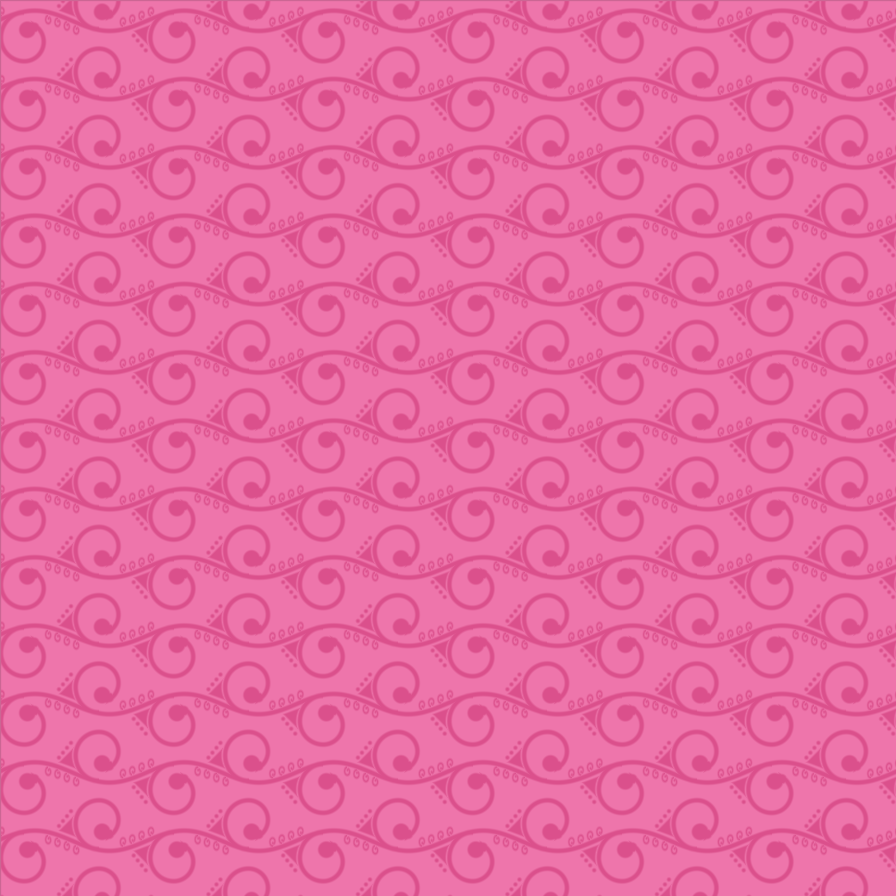
Give the GLSL for this pattern, as a WebGL 2 fragment shader.

```glsl
#version 300 es
precision highp float;
uniform vec2 u_resolution;
out vec4 outColor;

#define UNITS 1152.0
#define ORIGIN vec2(511.7, 686.0)
#define PERIOD 192.2
#define ROW_STEP 87.85
#define WAVE_HEIGHT 13.0
#define WAVE_TROUGH 13.5
#define HALF_LINE 2.85
#define EDGE_SOFTNESS 1.7
#define GROUND vec3(0.932, 0.46, 0.67)
#define INK vec3(0.86, 0.315, 0.55)
#define BORDER vec3(0.80, 0.40, 0.58)

const float TAU = 6.2831853;
const vec2 LIMB_CENTER = vec2(0.0, 22.0);

float wavePhase(float x) {
  return TAU * (x - WAVE_TROUGH) / PERIOD;
}

float waveY(float x) {
  return -WAVE_HEIGHT * cos(wavePhase(x));
}

float waveLine(vec2 p) {
  float slope = WAVE_HEIGHT * TAU / PERIOD * sin(wavePhase(p.x));
  return abs(p.y - waveY(p.x)) / sqrt(1.0 + slope * slope) - HALF_LINE;
}

float capsule(vec2 p, vec2 a, vec2 b, float radius) {
  vec2 ab = b - a;
  float t = clamp(dot(p - a, ab) / dot(ab, ab), 0.0, 1.0);
  return length(p - a - ab * t) - radius;
}

// Signed distance to the line ab, positive on its right
float edge(vec2 p, vec2 a, vec2 b) {
  return dot(p - a, normalize(vec2(b.y - a.y, a.x - b.x)));
}

// Two half rings that tighten into a round tip
float curl(vec2 p, float halfWidth) {
  vec2 q = p - LIMB_CENTER;
  q.y *= q.y < 0.0 ? 0.91 : 1.0;
  float outer = abs(length(q) - 30.0);
  float inner = abs(length(p - vec2(0.0, 27.0)) - 25.0);
  float stroke = (p.x < 0.0 ? outer : inner) - halfWidth;
  if (p.x > 0.0 && p.y < 27.0) stroke = max(stroke, 9.0 - p.x);
  float tip = length(p - vec2(4.0, 11.5)) - 10.6;
  float neck = capsule(p, vec2(6.0, 7.5), vec2(13.0, 8.5), 6.2);
  return min(stroke, min(tip, neck));
}

// Leaf wedge hollowed by the limb of the curl
float wedge(vec2 p) {
  vec2 tip = vec2(-51.0, 13.0);
  float d = max(edge(p, tip, vec2(-28.0, 4.5)), edge(p, vec2(-33.0, 31.0), tip));
  d = max(d, 34.6 - length(p - LIMB_CENTER));
  return max(d, p.x + 27.0);
}

float motif(vec2 p) {
  float d = min(curl(p, HALF_LINE), wedge(p));
  for (int i = 0; i < 4; i++) {
    float k = float(i);
    // Dots beside the wedge
    vec2 dotCenter = mix(vec2(-51.5, 19.0), vec2(-36.0, 38.0), k / 3.0);
    d = min(d, length(p - dotCenter) - 2.4);
    // Small narrow curls riding on the wave
    float x = 31.0 + 12.0 * k;
    vec2 local = (p - vec2(x, waveY(x) + 9.8)) / vec2(0.115, 0.16);
    d = min(d, 0.13 * curl(local + vec2(0.0, 24.0), 8.0));
  }
  return d;
}

float wrapX(float x) {
  return mod(x + 86.0, PERIOD) - 86.0;
}

void main() {
  vec2 canvas = gl_FragCoord.xy / u_resolution.y * UNITS;
  vec2 p = canvas - ORIGIN;
  float rowY = mod(p.y + 0.5 * ROW_STEP, ROW_STEP) - 0.5 * ROW_STEP;

  // Curls above and mirrored curls below, from neighbouring rows too
  float d = 1e5;
  for (int row = -1; row <= 1; row++) {
    float y = rowY - float(row) * ROW_STEP;
    d = min(d, waveLine(vec2(p.x, y)));
    d = min(d, motif(vec2(wrapX(p.x), y)));
    d = min(d, motif(vec2(wrapX(p.x - 0.5 * PERIOD), -y)));
  }

  float blur = max(EDGE_SOFTNESS, 0.6 * UNITS / u_resolution.y);
  float ink = 1.0 - smoothstep(-blur, blur, d);
  vec3 color = mix(GROUND, INK, ink);

  // Thin dark rim along the left and top
  float rim = min(canvas.x, UNITS - canvas.y);
  color = mix(BORDER, color, smoothstep(0.6, 2.4, rim));
  outColor = vec4(color, 1.0);
}
```
